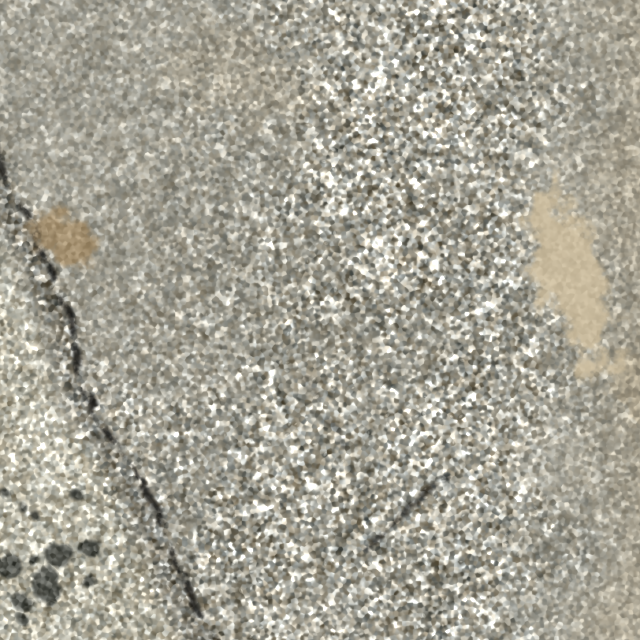
Write a WebGL 1 fragment shader that draws this texture.

```glsl
precision highp float;
// Weathered grey ground with fine gravel, a diagonal crack, sand and rust patches.
uniform vec2 u_resolution;

#define GRAIN_SCALE 172.0
#define GRAIN_SHARPNESS 4.6
#define GRAIN_CONTRAST 0.58
#define STONE_SCALE 70.0
#define STONE_SHARE 0.18
#define BASE_TONE 0.632
#define GROUND_TINT vec3(0.012, 0.003, -0.044)
#define SAND_COLOR vec3(0.80, 0.74, 0.62)
#define RUST_COLOR vec3(0.65, 0.56, 0.42)
#define SOOT_COLOR vec3(0.25, 0.26, 0.24)
#define SOOT_SPOTS 16

vec2 hash2(vec2 p) {
  vec3 q = fract(p.xyx * vec3(0.1031, 0.1030, 0.0973));
  q += dot(q, q.yzx + 33.33);
  return fract((q.xx + q.yz) * q.zy);
}

float noise(vec2 p) {
  vec2 i = floor(p), f = fract(p);
  f = f * f * (3.0 - 2.0 * f);
  float low = mix(hash2(i).x, hash2(i + vec2(1, 0)).x, f.x);
  float high = mix(hash2(i + vec2(0, 1)).x, hash2(i + 1.0).x, f.x);
  return mix(low, high, f.y);
}

float fbm(vec2 p) {
  float sum = 0.0, gain = 0.5;
  for (int i = 0; i < 4; i++) {
    sum += gain * noise(p);
    p = p * 2.03 + 17.0;
    gain *= 0.5;
  }
  return sum;
}

// Soft blended cells: x is the tone of the grain, y its warmth.
vec2 grains(vec2 p) {
  vec2 cell = floor(p), f = fract(p), sum = vec2(0.0);
  float total = 0.0;
  for (int j = -1; j <= 1; j++) {
    for (int i = -1; i <= 1; i++) {
      vec2 o = vec2(i, j);
      vec2 r = o + hash2(cell + o) - f;
      float w = exp(-GRAIN_SHARPNESS * dot(r, r));
      sum += w * (hash2(cell + o + 271.0) - 0.5);
      total += w;
    }
  }
  return sum / total;
}

// Scattered pale oval stones, one at most per cell.
float stones(vec2 p) {
  vec2 cell = floor(p), shape = hash2(cell + 91.0);
  vec2 r = fract(p) - 0.5 - 0.36 * (hash2(cell) - 0.5);
  float angle = 6.2832 * shape.x;
  vec2 axis = vec2(cos(angle), sin(angle));
  r = vec2(dot(r, axis), 1.6 * dot(r, vec2(-axis.y, axis.x)));
  float radius = mix(0.14, 0.28, shape.y);
  float present = step(hash2(cell + 53.0).x, STONE_SHARE);
  return present * (1.0 - smoothstep(radius - 0.14, radius + 0.12, length(r)));
}

// Ragged elliptical patch with its long side along axis.
float patchMask(vec2 p, vec2 center, vec2 axis, vec2 size) {
  axis = normalize(axis);
  p -= center;
  vec2 q = vec2(dot(p, axis), dot(p, vec2(-axis.y, axis.x))) / size;
  float ragged = 1.5 * (fbm(p * 38.0 + 40.0) - 0.47);
  return 1.0 - smoothstep(0.6, 1.15, length(q) + ragged);
}

float segment(vec2 p, vec2 a, vec2 b) {
  vec2 d = b - a;
  return length(p - a - d * clamp(dot(p - a, d) / dot(d, d), 0.0, 1.0));
}

void main() {
  vec2 uv = gl_FragCoord.xy / u_resolution;
  vec2 wobble = vec2(fbm(uv * 24.0), fbm(uv * 24.0 + 60.0)) - 0.47;
  float cloud = fbm(uv * 7.0 + 5.0), clump = fbm(uv * 28.0 + 9.0);

  // Main crack and the paler ground to its left
  float bend = (uv.y - 0.37) / 0.08;
  float crackX = 0.33 - 0.44 * uv.y - 0.024 * exp(-bend * bend);
  float side = 0.92 * (uv.x - crackX) + 0.022 * wobble.x;
  float pale = 1.0 - smoothstep(-0.07, -0.025, side + 0.03 * wobble.y);
  float rubble = exp(-pow((side + 0.016) / 0.024, 2.0));

  // Gravel is dense in a diagonal band and thin near the edges
  float left = 0.04 + 0.44 * uv.y;
  float gravel = smoothstep(left - 0.2, left + 0.2, uv.x + 0.3 * (cloud - 0.47));
  gravel *= 1.0 - smoothstep(0.74, 0.96, uv.x + 0.2 * (cloud - 0.47));
  gravel *= smoothstep(0.1, 0.55, 0.5 * cloud + 0.5 * clump);
  gravel = max(gravel, max(0.5 * pale, 0.9 * rubble));

  // Fine grains over a weak coarser layer; bright grains stand out more
  vec2 grain = grains(uv * GRAIN_SCALE);
  grain += 0.45 * grains(uv * GRAIN_SCALE * 0.57 + 31.0);
  float relief = GRAIN_CONTRAST * mix(0.42, 1.0, gravel);
  float tone = BASE_TONE + relief * (grain.x + 0.8 * grain.x * abs(grain.x));
  tone += relief * 0.7 * (grain.x * grain.x - 0.03);
  tone += 0.09 * (cloud - 0.47) + 0.08 * (clump - 0.47) + 0.07 * pale;
  tone += 0.2 * stones(uv * STONE_SCALE) * mix(0.2, 1.0, gravel);
  vec3 color = tone + GROUND_TINT * (1.0 + 0.3 * pale);
  color += vec3(0.06, 0.01, -0.05) * grain.y * mix(0.4, 1.0, gravel);

  // Sand film, sand patch and rust stain
  float film = 0.38 * smoothstep(0.88, 1.0, uv.x + 0.12 * (cloud - 0.47));
  film = max(film, 0.25 * patchMask(uv, vec2(0.37, 0.88), vec2(1.0, -0.3), vec2(0.15, 0.07)));
  film = max(film, 0.6 * patchMask(uv, vec2(1.0, 0.38), vec2(0.4, -1.0), vec2(0.07, 0.035)));
  color = mix(color, SAND_COLOR * (0.87 + 0.35 * grain.x), film);
  float sand = patchMask(uv, vec2(0.895, 0.555), vec2(0.32, -0.95), vec2(0.155, 0.05));
  color = mix(color, SAND_COLOR + 0.06 * grain.x, 0.92 * sand);
  float rust = patchMask(uv, vec2(0.102, 0.622), vec2(0.75, -0.65), vec2(0.058, 0.036));
  color = mix(color, RUST_COLOR + 0.15 * grain.x, 0.85 * rust);

  // Shadows of the main crack and of two finer ones
  float broken = smoothstep(0.25, 0.55, fbm(uv * 45.0 + 80.0));
  float shadow = 0.6 * broken * (1.0 - smoothstep(0.001, 0.01, abs(side)));
  shadow += 0.15 * rubble;
  vec2 bent = uv + 0.02 * wobble;
  float fine = segment(bent, vec2(0.57, 0.145), vec2(0.70, 0.255));
  float faint = segment(bent, vec2(0.48, 0.41), vec2(0.54, 0.30));
  shadow += 0.5 * broken * (1.0 - smoothstep(0.001, 0.008, fine));
  shadow += 0.25 * broken * (1.0 - smoothstep(0.001, 0.01, faint));
  color *= 1.0 - min(shadow, 0.75);

  // Soot spots in the lower left corner
  float soot = 0.0;
  for (int i = 0; i < SOOT_SPOTS; i++) {
    vec2 h = hash2(vec2(float(i) + 3.0, 19.0));
    float radius = mix(0.006, 0.022, hash2(vec2(float(i), 47.0)).x);
    float d = length(uv + 0.03 * wobble - vec2(0.16 * h.x * h.x, 0.25 * h.y));
    soot = max(soot, 1.0 - smoothstep(radius - 0.005, radius + 0.004, d));
  }
  color = mix(color, SOOT_COLOR + 0.3 * grain.x, 0.85 * soot);

  gl_FragColor = vec4(clamp(color, 0.0, 1.0), 1.0);
}
```
